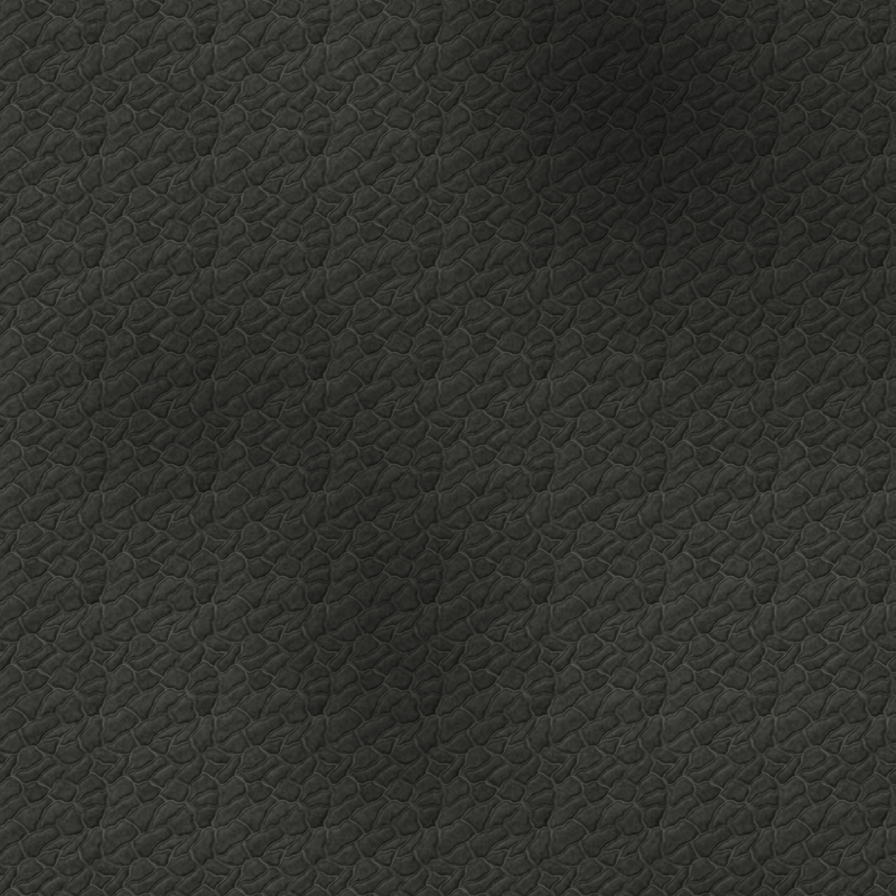
This texture is drawn by a Shadertoy shader. Its source:

```glsl
// Dark embossed leather: 8 by 8 repeats of slanted pebbled cells, with broad worn shadows.

const float TILES = 8.0;
const float CELLS = 5.0; // cells along one side of a repeat
const float TAU = 6.2831853;

vec2 hash2(vec2 p) {
    vec3 q = fract(p.xyx * vec3(0.1031, 0.1030, 0.0973));
    q += dot(q, q.yzx + 33.33);
    return fract((q.xx + q.yz) * q.zy);
}

// Smooth value noise for the fine grain
float grain(vec2 p) {
    vec2 i = floor(p), f = fract(p);
    f = f * f * (3.0 - 2.0 * f);
    float low = mix(hash2(i).x, hash2(i + vec2(1, 0)).x, f.x);
    float high = mix(hash2(i + vec2(0, 1)).x, hash2(i + vec2(1, 1)).x, f.x);
    return mix(low, high, f.y);
}

// Offset to a wrapped cell centre, squeezed so that cells lean to the upper right
vec2 toSite(vec2 cell, vec2 p) {
    vec2 d = cell + hash2(mod(cell, CELLS) + 3.0) - p;
    return mat2(0.88, -0.27, -0.27, 1.15) * d;
}

// x: distance to the cell border, yz: offset to the centre, w: cell value
vec4 pebble(vec2 p) {
    p += 0.09 * sin(p.yx * TAU * 3.0 / CELLS + vec2(0.4, 2.1));
    p += 0.03 * sin(p.yx * TAU * 9.0 / CELLS + vec2(1.7, 0.3));
    vec2 base = floor(p), nearest = vec2(0), home = base;
    float best = 9.0;
    for (int k = 0; k < 25; k++) {
        vec2 cell = base + vec2(k % 5, k / 5) - 2.0;
        vec2 d = toSite(cell, p);
        if (dot(d, d) < best) {
            best = dot(d, d);
            nearest = d;
            home = cell;
        }
    }
    float border = 9.0;
    for (int k = 0; k < 25; k++) {
        vec2 d = toSite(home + vec2(k % 5, k / 5) - 2.0, p);
        vec2 gap = d - nearest;
        if (dot(gap, gap) > 0.0001)
            border = min(border, dot(0.5 * (d + nearest), normalize(gap)));
    }
    return vec4(border, nearest, hash2(mod(home, CELLS) + 31.0).x);
}

// Soft round patch
float blot(vec2 uv, vec2 centre, vec2 radius) {
    vec2 d = (uv - centre) / radius;
    return exp(-dot(d, d));
}

void mainImage(out vec4 fragColor, in vec2 fragCoord) {
    vec2 uv = fragCoord / iResolution.xy;
    vec2 p = uv * TILES * CELLS;
    float px = TILES * CELLS / iResolution.y;

    // Cell relief, lit from the upper left
    vec4 cell = pebble(p);
    vec4 lit = pebble(p + vec2(-0.07, 0.10));
    float slope = smoothstep(0.0, 0.20, cell.x) - smoothstep(0.0, 0.20, lit.x);
    float dome = dot(cell.yz, vec2(0.45, -0.75));

    // Creases running along each cell
    float bend = 0.8 * sin(p.x * TAU * 2.0 / CELLS + 6.0 * cell.w);
    float crease = sin(dot(p, vec2(-3.0, 6.0)) * TAU / CELLS + 9.0 * cell.w + bend);
    float relief = 0.042 * slope + 0.028 * dome + 0.012 * crease * smoothstep(0.05, 0.3, cell.x);
    relief += 0.024 * (cell.w - 0.5);

    // Thin pale ridge on each border, with a dark groove inside it
    float ridge = 1.0 - smoothstep(0.0, 0.025 + 0.8 * px, cell.x);
    float groove = smoothstep(0.03, 0.09, cell.x) * (1.0 - smoothstep(0.09, 0.22, cell.x));
    ridge *= 0.65 + 0.35 * sin(p.x * TAU / CELLS + 2.0 * sin(p.y * TAU * 2.0 / CELLS));
    relief += 0.085 * ridge - 0.030 * groove;

    // Fine grain
    float speck = grain(uv * 400.0) + 0.7 * grain(uv * 210.0 + 17.0) - 0.85;
    relief += 0.040 * speck;

    // Broad wear across the whole sheet
    float shadow = 0.95 * blot(uv, vec2(0.70, 0.88), vec2(0.19, 0.27))
                 + 0.60 * blot(uv, vec2(0.43, 0.32), vec2(0.14, 0.28))
                 + 0.42 * blot(uv, vec2(0.20, 0.56), vec2(0.15, 0.13))
                 + 0.35 * blot(uv, vec2(0.97, 0.78), vec2(0.14, 0.30))
                 + 0.25 * blot(uv, vec2(0.85, 0.03), vec2(0.25, 0.14));
    shadow += 0.06 * sin(uv.x * 11.0 + 2.0 * sin(uv.y * 7.0));
    shadow = clamp(shadow, 0.0, 1.0);

    float tone = mix(0.216, 0.130, shadow) + relief * mix(1.2, 0.65, shadow);
    vec3 leather = tone * mix(vec3(1.0, 1.0, 0.94), vec3(1.0, 1.03, 0.90), ridge);
    fragColor = vec4(leather, 1.0);
}
```
